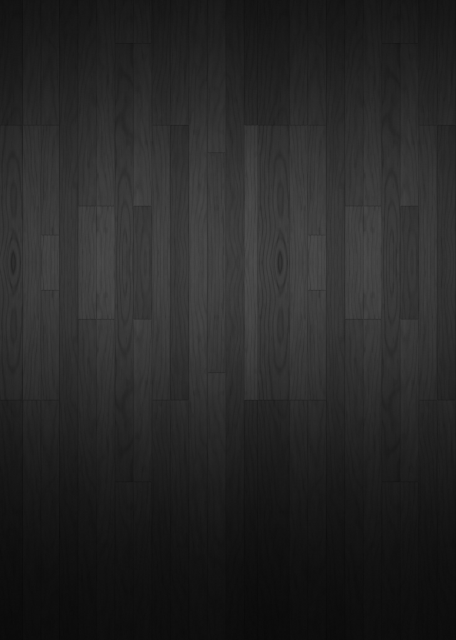
Give the GLSL for this texture, as a Shadertoy shader.

```glsl
// Dark wooden floor of narrow vertical planks, mirrored about a level axis and lit softly from the middle.

float hash(vec2 p) {
    return fract(sin(dot(p, vec2(127.1, 311.7))) * 43758.5453);
}

float noise(vec2 p) {
    vec2 i = floor(p), f = fract(p);
    f = f * f * (3.0 - 2.0 * f);
    return mix(mix(hash(i), hash(i + vec2(1, 0)), f.x),
               mix(hash(i + vec2(0, 1)), hash(i + vec2(1, 1)), f.x), f.y);
}

// Per plank column: inner joint height, outer joint height, tone
const vec3 planks[14] = vec3[14](
    vec3(7.43, 30.0, 1.04), vec3(1.49, 7.43, 1.09), vec3(30.0, 40.0, 0.90),
    vec3(3.06, 30.0, 1.05), vec3(3.06, 30.0, 1.11), vec3(11.85, 30.0, 0.96),
    vec3(3.06, 11.85, 0.92), vec3(7.43, 30.0, 1.01), vec3(7.43, 30.0, 0.88),
    vec3(30.0, 40.0, 1.04), vec3(5.95, 30.0, 0.99), vec3(30.0, 40.0, 0.91),
    vec3(7.43, 30.0, 1.10), vec3(7.43, 30.0, 0.95));

// Wood figure: long oval growth rings, fine fibres and short dark pores
float woodGrain(vec2 p, float column, float segment) {
    vec2 seed = vec2(column * 17.0, segment * 31.0);
    bool knotted = segment < 0.5 && (column == 5.0 || column == 13.0);
    float heart = column == 13.0 ? 1.22 : 0.5;
    if (!knotted) heart = hash(seed + 3.0) * 2.4 - 0.7;

    float warp = noise(p * vec2(1.6, 0.55) + seed) - 0.5;
    float wobble = noise(p * vec2(3.0, 1.5) + seed + 9.0) - 0.5;
    float d = length(vec2(p.x - heart, p.y * 0.085)) + 0.30 * warp + 0.06 * wobble;
    float rings = pow(0.5 + 0.5 * sin(d * 30.0), 3.0);
    float ringDepth = knotted ? 0.14 : 0.08;

    float fibres = noise(p * vec2(9.0, 0.9) + seed) - 0.5;
    float fuzz = noise(p * vec2(13.0, 4.0) + seed) - 0.5;
    float pores = smoothstep(0.78, 0.95, noise(p * vec2(8.0, 1.7) + seed + 50.0));
    float shade = 1.02 - ringDepth * rings + 0.09 * fibres + 0.05 * fuzz - 0.07 * pores;

    // Dark eye of the wide plank
    if (column == 13.0) {
        float eye = length(vec2(p.x - heart, p.y * 0.24)) + 0.12 * warp;
        shade -= 0.20 * (1.0 - smoothstep(0.08, 0.24, eye));
        shade -= 0.10 * (1.0 - smoothstep(0.0, 0.06, abs(eye - 0.36)));
    }
    return shade;
}

void mainImage(out vec4 fragColor, in vec2 fragCoord) {
    vec2 uv = fragCoord / iResolution.xy;
    vec2 p = uv * vec2(24.68, 34.6);   // one unit is a plank width
    float pixel = 34.6 / iResolution.y;

    // Repeat across: twelve equal planks, one narrow and one wide
    float x = mod(p.x - 1.22, 14.44);
    float y = abs(p.y - 20.4);
    float column = x < 12.0 ? floor(x) : (x < 12.72 ? 12.0 : 13.0);
    float left = x < 12.72 ? floor(x) : 12.72;
    float width = x < 12.0 ? 1.0 : (x < 12.72 ? 0.72 : 1.72);
    vec2 local = vec2(x - left, y);

    // Joints divide each column into segments of different tone
    vec3 plank = planks[int(column)];
    float segment = step(plank.x, y) + step(plank.y, y);
    float tone = plank.z;
    if (segment > 0.5) {
        tone = 0.93 + 0.14 * hash(vec2(column, segment));
        if (column > 11.5) tone = 0.84;
    }

    // Thin seams along the sides and at the joints
    float side = min(local.x, width - local.x);
    float joint = min(abs(y - plank.x), abs(y - plank.y));
    float line = max(0.06, pixel);
    float seam = 0.14 * (1.0 - smoothstep(0.0, line, side));
    seam = max(seam, 0.16 * (1.0 - smoothstep(0.0, line, joint)));

    // Soft light, widest across and fading to the top and bottom
    vec2 fromLight = uv - vec2(0.5, 0.6);
    float light = 0.045 + 0.215 * exp(-dot(fromLight * fromLight, vec2(0.8, 9.0)));

    float shade = light * tone * woodGrain(local, column, segment) * (1.0 - seam);
    shade += (hash(floor(uv * vec2(364, 512))) - 0.5) * 0.006;
    fragColor = vec4(vec3(shade), 1.0);
}
```
